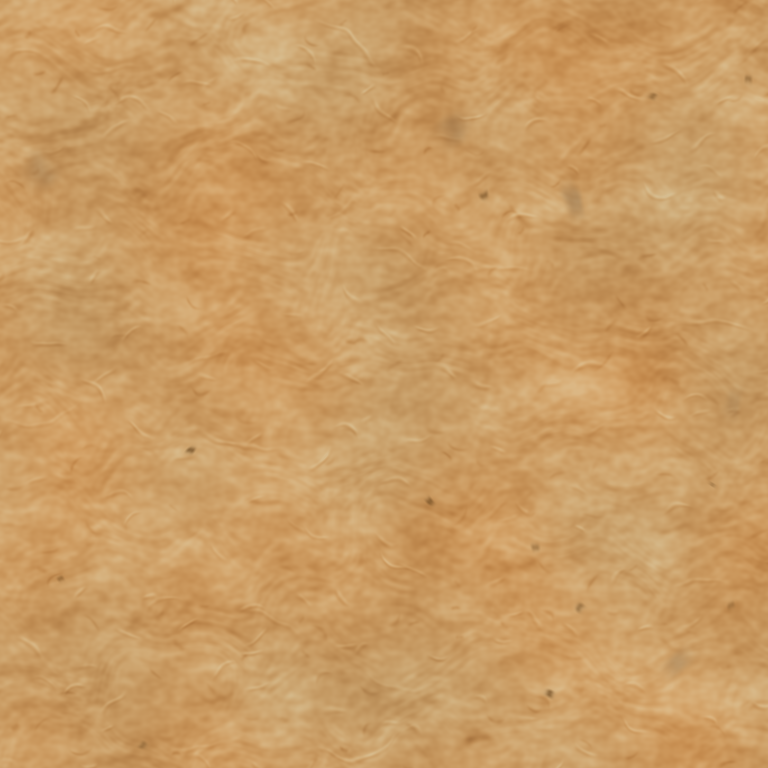
Reproduce this texture procedurally as a three.js fragment shader.

```glsl
varying vec2 vUv;

const vec3 PAPER = vec3(0.797, 0.612, 0.388);
const vec3 TONE_SLOPE = vec3(0.029, 0.046, 0.052);
const vec3 TONE_CURVE = vec3(-0.003, 0.0, 0.003);
const vec3 SPECK_BROWN = vec3(0.43, 0.29, 0.13);
const vec3 SMUDGE_GREY = vec3(0.53, 0.43, 0.31);
const vec3 WARM_SHIFT = vec3(0.006, -0.006, -0.012);

float hash(vec2 p) {
  vec3 q = fract(p.xyx * vec3(0.1031, 0.1030, 0.0973));
  q += dot(q, q.yzx + 33.33);
  return fract((q.x + q.y) * q.z);
}

float cornerSlope(vec2 cell, vec2 offset) {
  float angle = 6.2832 * hash(cell);
  return dot(vec2(cos(angle), sin(angle)), offset);
}

// Gradient noise scaled to a spread of about one
float noise(vec2 p) {
  vec2 i = floor(p), f = fract(p), e = vec2(0.0, 1.0);
  vec2 u = f * f * f * (f * (f * 6.0 - 15.0) + 10.0);
  float low = mix(cornerSlope(i, f), cornerSlope(i + e.yx, f - e.yx), u.x);
  float high = mix(cornerSlope(i + e, f - e), cornerSlope(i + e.yy, f - e.yy), u.x);
  return 4.3 * mix(low, high, u.y);
}

float fbm(vec2 p, float gain) {
  float sum = 0.0, amp = 1.0;
  for (int k = 0; k < 3; k++) {
    sum += amp * noise(p);
    p = mat2(0.98, 0.2, -0.2, 0.98) * p * 2.03 + 17.3;
    amp *= gain;
  }
  return sum;
}

// Height of the pressed pulp, flattened into sideways flakes
float pulpHeight(vec2 p) {
  vec2 warp = vec2(noise(p * 9.0 + 40.0), noise(p * 11.0 + 71.0));
  return fbm(p * vec2(13.0, 23.0) + 0.35 * warp, 0.6);
}

// Curved, tapered strokes, one per cell at most; shadow darkens the lower edge
float strands(vec2 p, float cells, vec2 size, float turn, float chance, float shadow, float seed) {
  float sum = 0.0;
  for (int j = -1; j <= 1; j++) {
    for (int i = -1; i <= 1; i++) {
      vec2 id = floor(p * cells) + vec2(float(i), float(j));
      vec2 key = id + seed;
      vec2 center = id + vec2(hash(key + 3.7), hash(key + 8.1));
      vec2 q = p - center / cells;
      float angle = (hash(key + 15.3) - 0.5) * turn;
      float c = cos(angle), s = sin(angle);
      q = vec2(c * q.x + s * q.y, c * q.y - s * q.x);
      q.y += (hash(key + 22.9) - 0.5) * 1.2 * q.x * q.x / size.x;
      float reach = size.x * (0.4 + 0.6 * hash(key + 31.4));
      float along = 1.0 - smoothstep(0.25, 1.0, abs(q.x) / reach);
      float y = q.y / size.y;
      float across = exp(-y * y) - shadow * exp(-(y + 1.6) * (y + 1.6));
      float strength = 0.4 + 0.6 * hash(key + 47.2);
      sum += step(hash(key + 55.6), chance) * strength * along * across;
    }
  }
  return sum;
}

// Clouds, flakes and fine grain of the sheet
float pulpTone(vec2 p) {
  vec2 light = vec2(-0.001, 0.003);
  float relief = pulpHeight(p - light) - pulpHeight(p + light);
  float tone = 0.36 * fbm(p * vec2(3.4, 4.6) + 5.0, 0.6);
  tone += 0.34 * fbm(p * vec2(10.0, 17.0) + 29.0, 0.6);
  tone += 0.33 * relief;
  tone += 0.27 * noise(p * vec2(42.0, 66.0) + 11.0);
  tone += 0.22 * noise(p * vec2(84.0, 112.0) + 63.0);
  return tone + 0.25 * (0.5 - p.x);
}

// Pale raised fibres and darker sunken ones
float fibreTone(vec2 p) {
  float pale = 1.3 * strands(p, 15.0, vec2(0.028, 0.0024), 1.7, 0.65, 0.75, 10.0);
  pale += 1.5 * strands(p, 6.0, vec2(0.07, 0.0026), 1.5, 0.55, 0.6, 90.0);
  float dark = 1.5 * strands(p, 17.0, vec2(0.018, 0.0028), 1.9, 0.5, 0.0, 170.0);
  dark += 1.7 * strands(p, 7.0, vec2(0.035, 0.0042), 1.6, 0.3, 0.0, 250.0);
  dark += 2.8 * strands(p, 4.0, vec2(0.06, 0.008), 1.0, 0.18, 0.0, 330.0);
  return pale - dark;
}

void main() {
  // Ragged edges for everything that lies in the pulp
  vec2 ragged = vec2(noise(vUv * 30.0), noise(vUv * 34.0 + 51.0));
  vec2 p = vUv + 0.0016 * ragged;

  float tone = clamp(pulpTone(vUv) + fibreTone(p) + 0.08, -4.5, 2.5);
  vec3 color = PAPER + TONE_SLOPE * tone + TONE_CURVE * tone * tone;
  color += WARM_SHIFT * noise(vUv * 5.0 + 83.0);

  // Stray specks and faint grey smudges
  float speck = strands(p, 9.0, vec2(0.009, 0.0048), 3.0, 0.16, 0.0, 410.0);
  float smudge = strands(p, 4.0, vec2(0.035, 0.018), 2.0, 0.2, 0.0, 490.0);
  color = mix(color, SMUDGE_GREY, 0.4 * min(smudge, 1.0));
  color = mix(color, SPECK_BROWN, 0.75 * min(speck, 1.0));
  gl_FragColor = vec4(color, 1.0);
}
```
